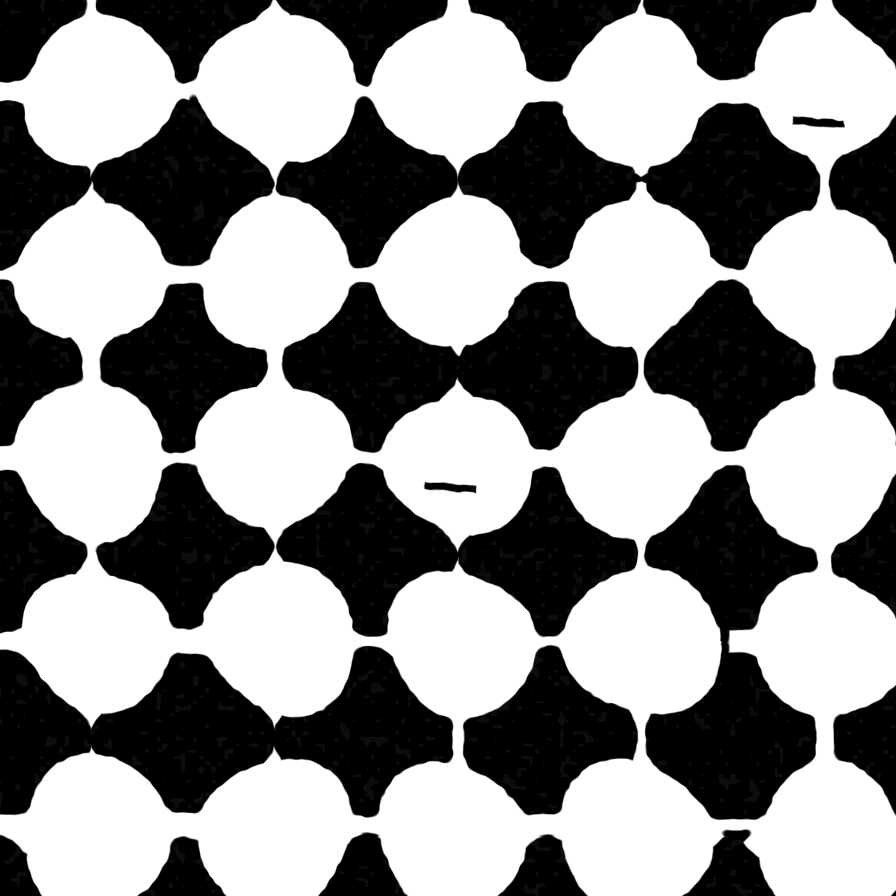
Write a WebGL 2 fragment shader that draws this pattern.

```glsl
#version 300 es
precision highp float;
// Grid of uneven white beads joined by worn threads on black.

uniform vec2 u_resolution;
out vec4 fragColor;

const float REPEATS = 4.89;
const vec3 WHITE = vec3(1.0);
const vec3 BLACK = vec3(0.0);
const vec3 SOOT = vec3(0.05);

float hash(vec2 p) {
    return fract(sin(dot(p, vec2(127.1, 311.7))) * 43758.5453);
}

float noise(vec2 p) {
    vec2 i = floor(p);
    vec2 f = fract(p);
    f = f * f * (3.0 - 2.0 * f);
    float low = mix(hash(i), hash(i + vec2(1.0, 0.0)), f.x);
    float high = mix(hash(i + vec2(0.0, 1.0)), hash(i + 1.0), f.x);
    return mix(low, high, f.y);
}

float smoothUnion(float a, float b, float k) {
    float h = max(k - abs(a - b), 0.0) / k;
    return min(a, b) - h * h * k * 0.25;
}

// Lumpy disc with small cusps above and below
float bead(vec2 p, vec2 id, float radius) {
    vec2 shift = (vec2(hash(id + 3.1), hash(id + 7.7)) - 0.5) * vec2(0.08, 0.1);
    shift.y += 0.08 * step(4.0, id.y); // last row sags
    vec2 c = p - shift;
    float angle = atan(c.y, c.x);
    float lumps = 0.022 * cos(2.0 * angle + 6.283 * hash(id + 11.3))
                + 0.018 * cos(3.0 * angle + 6.283 * hash(id + 17.9));
    float disc = length(c) - radius - lumps - 0.03 * (hash(id + 23.3) - 0.5);
    float cusp = (abs(p.x) + abs(c.y) - 0.43 - 0.05 * hash(id + 29.1)) * 0.707;
    return min(disc, cusp);
}

// Thread between two bead centres; along runs from 0 to 1
float thread(float along, float across, vec2 id, vec2 widths, float gapChance) {
    float halfWidth = mix(widths.x, widths.y, hash(id));
    float d = abs(across) - halfWidth;
    float gapCentre = 0.5 + 0.16 * (hash(id + 5.3) - 0.5);
    float gap = 0.035 - abs(along - gapCentre);
    return hash(id + 9.7) < gapChance ? max(d, gap) : d;
}

// Thin dark slit cut into a few beads
float scratch(vec2 p, vec2 id, float chance) {
    vec2 c = p - vec2(0.0, 0.2) + 0.1 * (hash(id + 31.7) - 0.5);
    vec2 box = abs(vec2(c.x, c.y - 0.08 * c.x)) - vec2(0.14, 0.02);
    float d = max(box.x, box.y);
    return hash(id + 37.3) < chance ? d : 1.0;
}

void main() {
    vec2 uv = gl_FragCoord.xy / u_resolution;
    vec2 q = vec2(uv.x, 1.0 - uv.y) * REPEATS;
    float pixel = REPEATS / min(u_resolution.x, u_resolution.y);

    // Slightly ragged outlines
    vec2 ragged = q + 0.012 * (vec2(noise(q * 26.0), noise(q * 26.0 + 50.0)) - 0.5);
    vec2 cell = floor(ragged);
    vec2 local = ragged - cell - 0.5;

    // Beads, including neighbours that cross the cell edge
    float beads = 1.0;
    for (int y = -1; y <= 1; y++) {
        for (int x = -1; x <= 1; x++) {
            vec2 offset = vec2(x, y);
            beads = min(beads, bead(local - offset, cell + offset, 0.405));
        }
    }

    // Threads: sturdy across, often thin or missing down
    vec2 span = floor(ragged - 0.5);
    vec2 along = fract(ragged - 0.5);
    float rowThread = thread(along.x, local.y, vec2(span.x, cell.y) + 41.0,
                             vec2(0.022, 0.066), 0.12);
    float columnThread = thread(along.y, local.x, vec2(cell.x, span.y) + 73.0,
                                vec2(-0.03, 0.06), 0.2);

    float shape = smoothUnion(beads, rowThread, 0.05);
    shape = smoothUnion(shape, columnThread, 0.05);
    shape = max(shape, -scratch(local, cell, 0.06));

    // Faint soot in the dark ground
    float speckle = smoothstep(0.78, 0.82, noise(q * 30.0 + 19.0));
    vec3 ground = mix(BLACK, SOOT, speckle);
    float ink = 1.0 - smoothstep(-pixel, pixel, shape);
    fragColor = vec4(mix(ground, WHITE, ink), 1.0);
}
```
